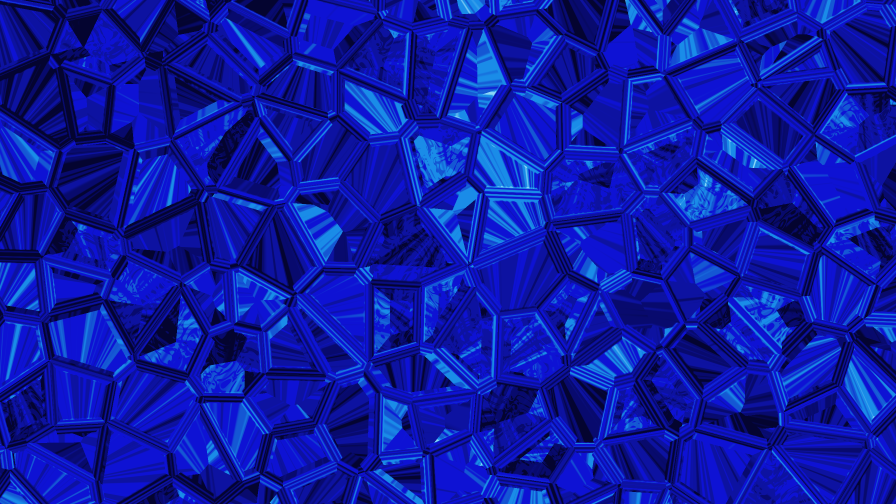
This background is drawn by a WebGL 2 fragment shader. Its source:

```glsl
#version 300 es
precision highp float;

uniform vec2 u_resolution;
out vec4 outColor;

const float CELLS_PER_HEIGHT = 8.3;
const float JITTER = 0.92;
const float RIM_MIN = 0.05;
const float RIM_MAX = 0.14;
const float TABLE_DEPTH = 0.27;
const float FACET_CONTRAST = 0.86;
const float STREAK_CONTRAST = 0.17;
const float BLEND = 0.045;
const vec2 GLOW_CENTER = vec2(0.53, 0.54);
const int SAMPLES = 3;

const vec3 NIGHT = vec3(0.015, 0.015, 0.19);
const vec3 NAVY = vec3(0.03, 0.04, 0.43);
const vec3 COBALT = vec3(0.05, 0.07, 0.63);
const vec3 ROYAL = vec3(0.055, 0.07, 0.83);
const vec3 AZURE = vec3(0.08, 0.34, 0.83);
const vec3 SKY = vec3(0.10, 0.55, 0.91);
const vec3 GLINT = vec3(0.66, 0.92, 0.98);

vec2 hash2(vec2 p) {
    vec3 q = fract(vec3(p.xyx) * vec3(0.1031, 0.1030, 0.0973));
    q += dot(q, q.yzx + 33.33);
    return fract((q.xx + q.yz) * q.zy);
}

vec2 seedOf(vec2 cell) {
    return cell + 0.5 + JITTER * (hash2(cell + 40.0) - 0.5);
}

// Tone from 0 to 1, stepped through the blues
vec3 palette(float tone) {
    vec3 c = mix(NIGHT, NAVY, smoothstep(0.06 - BLEND, 0.06 + BLEND, tone));
    c = mix(c, COBALT, smoothstep(0.25 - BLEND, 0.25 + BLEND, tone));
    c = mix(c, ROYAL, smoothstep(0.51 - BLEND, 0.51 + BLEND, tone));
    c = mix(c, AZURE, smoothstep(0.80 - BLEND, 0.80 + BLEND, tone));
    return mix(c, SKY, smoothstep(0.94 - BLEND, 0.94 + BLEND, tone));
}

// Uneven bands across one coordinate
float streaks(float s, vec2 seed) {
    vec2 phase = seed * 6.283;
    return sin(s * 9.0 + phase.x) + 0.7 * sin(s * 23.0 + phase.y)
         + 0.6 * sin(s * 47.0 + phase.x * 3.0 + 1.5 * sin(s * 13.0 + phase.y));
}

float marble(vec2 p) {
    p += 0.3 * sin(p.yx * 7.0 + 1.0);
    p += 0.12 * sin(p.yx * 19.0 + 2.0);
    return sin(p.x * 13.0) * sin(p.y * 11.0) + 0.5 * sin(p.x * 31.0 + p.y * 23.0);
}

vec3 crystal(vec2 uv, float aspect) {
    vec2 p = uv * CELLS_PER_HEIGHT;
    vec2 base = floor(p), cell = base;
    float nearest = 1e5;
    for (int y = -1; y <= 1; y++)
    for (int x = -1; x <= 1; x++) {
        vec2 c = base + vec2(x, y);
        vec2 r = seedOf(c) - p;
        if (dot(r, r) < nearest) { nearest = dot(r, r); cell = c; }
    }

    // Nearest side gives the rim; weighted sides give the cut facets
    vec2 center = seedOf(cell), rimKey = vec2(0.0), facetKey = vec2(0.0), facetDir = vec2(1.0, 0.0);
    float edge = 1e5, depth = 1e5;
    for (int y = -2; y <= 2; y++)
    for (int x = -2; x <= 2; x++) {
        if (x == 0 && y == 0) continue;
        vec2 offset = vec2(x, y);
        vec2 other = seedOf(cell + offset);
        vec2 dir = normalize(other - center);
        float d = dot(0.5 * (center + other) - p, dir);
        vec2 key = hash2(cell * 3.7 + offset * 1.31 + 90.0);
        float weighted = d * (0.65 + 0.8 * key.y);
        if (d < edge) { edge = d; rimKey = key; }
        if (weighted < depth) { depth = weighted; facetKey = key; facetDir = dir; }
    }

    vec2 cellKey = hash2(cell * 2.3 + 71.0);
    vec2 q = p - center;

    // Flat table on some cells, sloped facets elsewhere
    if (cellKey.x > 0.35 && depth > TABLE_DEPTH * cellKey.y) {
        float a = cellKey.y * 40.0;
        facetDir = vec2(cos(a), sin(a));
        facetKey = cellKey.yx;
    }
    float turn = (facetKey.y - 0.5) * 1.4;
    vec2 dir = mat2(cos(turn), sin(turn), -sin(turn), cos(turn)) * facetDir;
    float fan = dot(q, vec2(-dir.y, dir.x)) / (1.1 + 0.9 * dot(q, dir));
    float tone = 0.5 + FACET_CONTRAST * (fract(facetKey.x * 7.0 + cellKey.y) - 0.5);
    tone += STREAK_CONTRAST * (0.3 + 0.9 * facetKey.y) * streaks(fan * 1.6, facetKey);
    if (cellKey.y > 0.82) tone -= 0.16 * smoothstep(-0.1, 0.5, marble(p));

    // Bevelled rim with stripes parallel to the side
    float rimWidth = mix(RIM_MIN, RIM_MAX, rimKey.y);
    float rimTone = 0.44 + 0.75 * (rimKey.x - 0.5) + 0.2 * sin(edge * 95.0 + rimKey.y * 6.283);
    tone = mix(rimTone, tone, smoothstep(rimWidth - 0.012, rimWidth + 0.012, edge));
    float ridge = 1.0 - smoothstep(0.0, 0.022, abs(edge - rimWidth));
    tone += ridge * (rimKey.x > 0.5 ? 0.22 : -0.18);
    tone -= 0.2 * (1.0 - smoothstep(0.005, 0.03, edge));

    // Broad light: bright heart, dim upper left
    vec2 fromGlow = uv - GLOW_CENTER * vec2(aspect, 1.0);
    float glow = exp(-7.0 * dot(fromGlow, fromGlow));
    vec2 fromCorner = uv - vec2(0.05 * aspect, 0.95);
    tone += 0.17 * glow - 0.2 * exp(-5.0 * dot(fromCorner, fromCorner)) - 0.015;

    // Rare pale sparks on the brightest streaks
    float spark = smoothstep(1.17, 1.32, tone) * step(0.72, facetKey.y);
    return mix(palette(tone), GLINT, 0.8 * spark);
}

void main() {
    float aspect = u_resolution.x / u_resolution.y;
    vec3 sum = vec3(0.0);
    for (int j = 0; j < SAMPLES; j++)
    for (int i = 0; i < SAMPLES; i++) {
        vec2 shift = (vec2(i, j) + 0.5) / float(SAMPLES) - 0.5;
        sum += crystal((gl_FragCoord.xy + shift) / u_resolution.y, aspect);
    }
    outColor = vec4(sum / float(SAMPLES * SAMPLES), 1.0);
}
```
